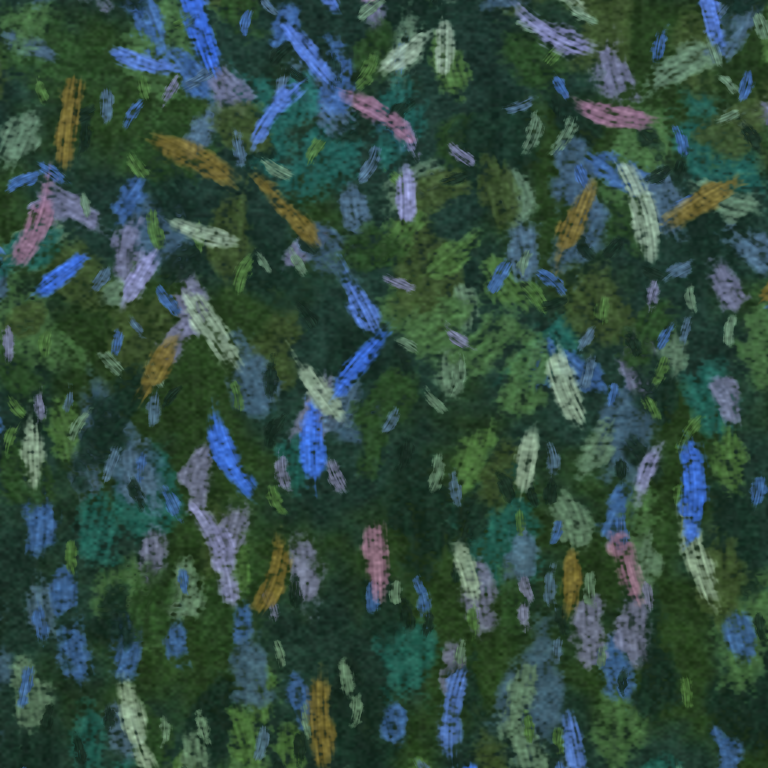
Reproduce this texture procedurally as a Shadertoy shader.

```glsl
// Dark green garden thicket painted with dry, broken brush dabs on woven canvas.

#define BROAD_CELLS 8.0
#define MID_CELLS 14.0
#define FLECK_CELLS 24.0
#define ACCENT_CELLS 9.0
#define ACCENT_SHARE 0.50
#define DRYNESS 0.42
#define LEAN_LOW 0.6
#define LEAN_HIGH 2.6
#define GRAIN 0.55

const vec3 DEEP_GREEN = vec3(0.12, 0.21, 0.17);
const vec3 MOSS_GREEN = vec3(0.15, 0.24, 0.12);

// Broad foliage masses: shadow, moss, leaf, teal, slate, olive
const vec3 FOLIAGE[6] = vec3[6](
    vec3(0.09, 0.17, 0.13), vec3(0.15, 0.25, 0.13), vec3(0.25, 0.38, 0.22),
    vec3(0.13, 0.33, 0.29), vec3(0.23, 0.33, 0.39), vec3(0.21, 0.28, 0.15));

// Broken mid tones: slate, lilac grey, sage, shadow, steel blue, leaf
const vec3 BROKEN[6] = vec3[6](
    vec3(0.27, 0.37, 0.43), vec3(0.39, 0.41, 0.49), vec3(0.34, 0.45, 0.35),
    vec3(0.09, 0.16, 0.12), vec3(0.22, 0.35, 0.52), vec3(0.26, 0.39, 0.20));

// Blossom accents: cobalt, bluebell, pale lilac, rose, ochre, pale sage
const vec3 BLOSSOM[6] = vec3[6](
    vec3(0.22, 0.39, 0.74), vec3(0.30, 0.43, 0.68), vec3(0.47, 0.49, 0.62),
    vec3(0.51, 0.39, 0.45), vec3(0.40, 0.36, 0.17), vec3(0.49, 0.58, 0.48));

float hash(vec2 p) {
    return fract(sin(dot(p, vec2(127.1, 311.7))) * 43758.545);
}

float noise(vec2 p) {
    vec2 i = floor(p), f = fract(p);
    f = f * f * (3.0 - 2.0 * f);
    return mix(mix(hash(i), hash(i + vec2(1, 0)), f.x),
               mix(hash(i + vec2(0, 1)), hash(i + vec2(1, 1)), f.x), f.y);
}

float fbm(vec2 p) {
    float sum = 0.0, amp = 0.5;
    for (int k = 0; k < 4; k++) {
        sum += amp * noise(p);
        p = p * 2.03 + 17.3;
        amp *= 0.5;
    }
    return sum;
}

// Canvas tooth: uneven threads, slightly longer across than up
float tooth(vec2 uv) {
    return 0.55 * noise(uv * vec2(120.0, 175.0))
         + 0.45 * noise(uv * vec2(210.0, 270.0) + 31.0);
}

// One layer of scattered dabs; lean grows from upright low down to free on top
vec3 dabs(vec3 under, vec2 uv, float cells, float seed, vec2 halfSize,
          float share, vec3 palette[6], float weave) {
    vec2 g = uv * cells;
    float ragged = fbm(g * 3.0 + seed) - 0.47;
    for (int j = -1; j <= 1; j++)
    for (int i = -1; i <= 1; i++) {
        vec2 id = floor(g) + vec2(i, j);
        vec2 key = id + seed;
        if (hash(key + 3.1) > share) continue;
        vec2 jitter = vec2(hash(key + 5.7), hash(key + 9.2)) - 0.5;
        vec2 centre = id + 0.5 + 0.7 * jitter;
        float height = clamp(centre.y / cells, 0.0, 1.0);
        float lean = (hash(key + 12.4) - 0.5)
                   * mix(LEAN_LOW, LEAN_HIGH, smoothstep(0.2, 0.7, height));
        float c = cos(lean), s = sin(lean);
        vec2 d = mat2(c, s, -s, c) * (g - centre);
        d.x += (hash(key + 15.8) - 0.5) * 0.6 * d.y * d.y;

        // Ragged body, streaked by bristles and broken by the tooth
        vec2 size = halfSize * (0.65 + 0.35 * hash(key + 18.3));
        float body = 1.0 - smoothstep(0.5, 1.1, length(d / size) + 1.1 * ragged);
        float bristle = noise(vec2(d.x * 7.0 / halfSize.x, d.y * 3.0) + 40.0 * jitter);
        float load = 0.35 * bristle + 0.65 * weave + 0.45 * (body - 0.6);
        float paint = body * smoothstep(DRYNESS - 0.18, DRYNESS + 0.22, load);
        vec3 pigment = palette[int(hash(key + 21.6) * 5.99)];
        under = mix(under, pigment * (0.8 + 0.4 * bristle), paint * 0.9);
    }
    return under;
}

void mainImage(out vec4 fragColor, in vec2 fragCoord) {
    vec2 uv = fragCoord / iResolution.y;
    float weave = tooth(uv);

    // Mottled green ground
    float mottle = smoothstep(0.35, 0.6, fbm(uv * 7.0));
    vec3 col = mix(DEEP_GREEN, MOSS_GREEN, mottle);
    col *= 0.75 + 0.5 * fbm(uv * 22.0 + 8.0);

    // Paint layers, broad to fine
    float airy = smoothstep(0.1, 0.9, uv.y);
    col = dabs(col, uv, BROAD_CELLS, 11.0, vec2(0.50, 0.85), 0.65, FOLIAGE, weave);
    col = dabs(col, uv, MID_CELLS, 47.0, vec2(0.42, 0.85), 0.50, BROKEN, weave);
    col = dabs(col, uv, MID_CELLS * 0.8, 83.0, vec2(0.45, 0.80), 0.36, FOLIAGE, weave);
    col = dabs(col, uv, FLECK_CELLS, 129.0, vec2(0.30, 0.75), 0.30, BROKEN, weave);
    col = dabs(col, uv, ACCENT_CELLS, 171.0, vec2(0.20, 0.72), ACCENT_SHARE, BLOSSOM, weave);

    // Cooler light above, then thread shading
    col = mix(col, col * vec3(1.06, 1.06, 1.15), airy);
    col *= 1.0 + GRAIN * (weave - 0.5);
    col += 0.05 * (noise(uv * 190.0 + 63.0) - 0.5);
    fragColor = vec4(clamp(col, 0.0, 1.0), 1.0);
}
```
